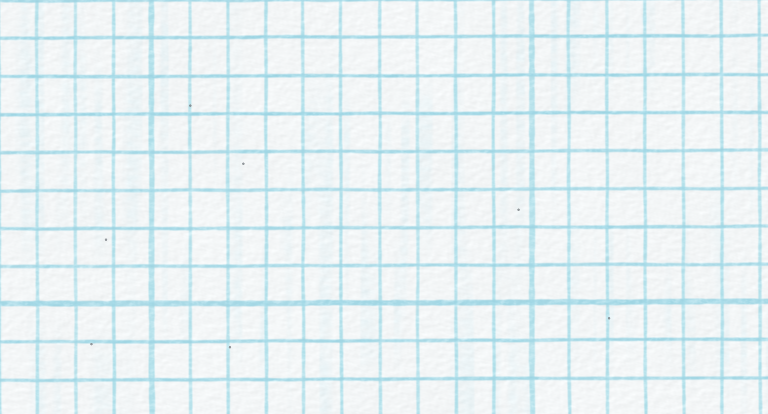
This pattern is drawn by a Shadertoy shader. Its source:

```glsl
// Blue-ruled graph paper with bold tenth lines, fibrous grain and faint show-through.

const float CELLS_ACROSS = 20.21;               // grid pitches over the canvas width
const vec2  GRID_OFFSET  = vec2(0.0, 0.88);     // first line, in cells
const vec2  GRID_TILT    = vec2(-0.002, 0.0033); // slope of each family of lines
const vec2  BOLD_INDEX   = vec2(4.0, 2.0);      // first bold line on each axis
const float BOLD_PERIOD  = 10.0;
const float THIN_HALF    = 0.043;               // half widths, in cells
const float BOLD_HALF    = 0.072;
const float EDGE_SOFT    = 0.018;
const float LINE_JITTER  = 0.035;
const float LINE_WOBBLE  = 0.022;
const float GRAIN_DEPTH  = 0.050;
const float GHOST_DEPTH  = 0.36;
const float SPECK_PITCH  = 3.6;
const float SPECK_CHANCE = 0.18;
const float SPECK_RADIUS = 0.032;

const vec3 PAPER    = vec3(0.955, 0.965, 0.968);
const vec3 INK_VERT = vec3(0.695, 0.880, 0.920);
const vec3 INK_HORZ = vec3(0.630, 0.845, 0.900);
const vec3 GHOST    = vec3(0.830, 0.925, 0.950);
const vec3 SPECK    = vec3(0.480, 0.500, 0.520);

float hash(vec2 p) {
    vec3 q = fract(p.xyx * 0.1031);
    q += dot(q, q.yzx + 33.33);
    return fract((q.x + q.y) * q.z);
}

float noise(vec2 p) {
    vec2 i = floor(p), f = fract(p);
    f = f * f * (3.0 - 2.0 * f);
    return mix(mix(hash(i), hash(i + vec2(1, 0)), f.x),
               mix(hash(i + vec2(0, 1)), hash(i + vec2(1, 1)), f.x), f.y);
}

float fibres(vec2 p) {
    float sum = 0.0, amp = 0.5;
    for (int i = 0; i < 3; i++) {
        sum += amp * noise(p);
        p = mat2(1.6, 0.9, -0.9, 1.6) * p + 17.3;
        amp *= 0.6;
    }
    return sum;
}

// Ink coverage of one family of lines: across is in cells, along runs with the line.
float ruling(float across, float along, float boldIndex, float seed, float aa) {
    float index = floor(across + 0.5);
    float shift = LINE_JITTER * (hash(vec2(index + 50.0, seed)) - 0.5)
                + LINE_WOBBLE * (noise(vec2(along * 0.8, index * 7.0 + seed)) - 0.5);
    bool bold = mod(index - boldIndex + 0.5, BOLD_PERIOD) < 1.0;
    float halfWidth = bold ? BOLD_HALF : THIN_HALF;
    halfWidth *= 0.88 + 0.24 * noise(vec2(along * 5.0, index * 3.0 + seed));
    float soft = EDGE_SOFT + 0.5 * aa;
    float line = 1.0 - smoothstep(halfWidth - soft, halfWidth + soft,
                                  abs(across - index - shift));
    float tone = 0.78 + 0.16 * hash(vec2(index + 90.0, seed))
               + 0.16 * noise(vec2(along * 2.5, index * 5.0 + seed));
    return line * min(tone, 1.0);
}

// Patchy upright streaks from the reverse side of the sheet.
float showThrough(vec2 p) {
    float streak = smoothstep(0.48, 0.85, noise(vec2(p.x * 4.6, 3.0 + p.y * 0.12)));
    float patches = smoothstep(0.25, 0.75, noise(p * vec2(0.7, 0.3) + 40.0));
    float dashes = 0.35 + 0.65 * noise(p * vec2(5.0, 9.0) + 70.0);
    return streak * patches * dashes;
}

// Rare dark flecks, at most one per block of cells.
float specks(vec2 p, float aa) {
    vec2 block = floor(p / SPECK_PITCH);
    vec2 centre = 0.15 + 0.7 * vec2(hash(block + 11.0), hash(block + 23.0));
    float dist = length(p - (block + centre) * SPECK_PITCH);
    float present = step(hash(block + 37.0), SPECK_CHANCE);
    return present * (1.0 - smoothstep(SPECK_RADIUS - aa * 0.5, SPECK_RADIUS + aa * 0.5, dist));
}

void mainImage(out vec4 fragColor, in vec2 fragCoord) {
    float aa = CELLS_ACROSS / iResolution.x;
    vec2 p = fragCoord * aa;
    vec2 grid = p - GRID_OFFSET - GRID_TILT * p.yx;

    // Paper: raking light over fibres, plus slow mottling
    vec2 fibre = p * vec2(5.5, 9.0);
    float relief = fibres(fibre) - fibres(fibre + vec2(0.35, -0.55));
    float mottle = noise(p * 0.6 + 5.0) - 0.5;
    vec3 color = PAPER + 0.008 * mottle;
    color = mix(color, GHOST, GHOST_DEPTH * showThrough(p));

    // Ink: thinner where the fibres stand proud
    float wear = clamp(0.96 - 0.5 * relief, 0.6, 1.0);
    float vert = ruling(grid.x, p.y, BOLD_INDEX.x, 3.0, aa);
    float horz = ruling(grid.y, p.x, BOLD_INDEX.y, 19.0, aa);
    color = mix(color, INK_VERT, vert * wear);
    color = mix(color, INK_HORZ, horz * wear);

    color += GRAIN_DEPTH * relief;
    color = mix(color, SPECK, 0.8 * specks(p, aa));
    fragColor = vec4(clamp(color, 0.0, 1.0), 1.0);
}
```
